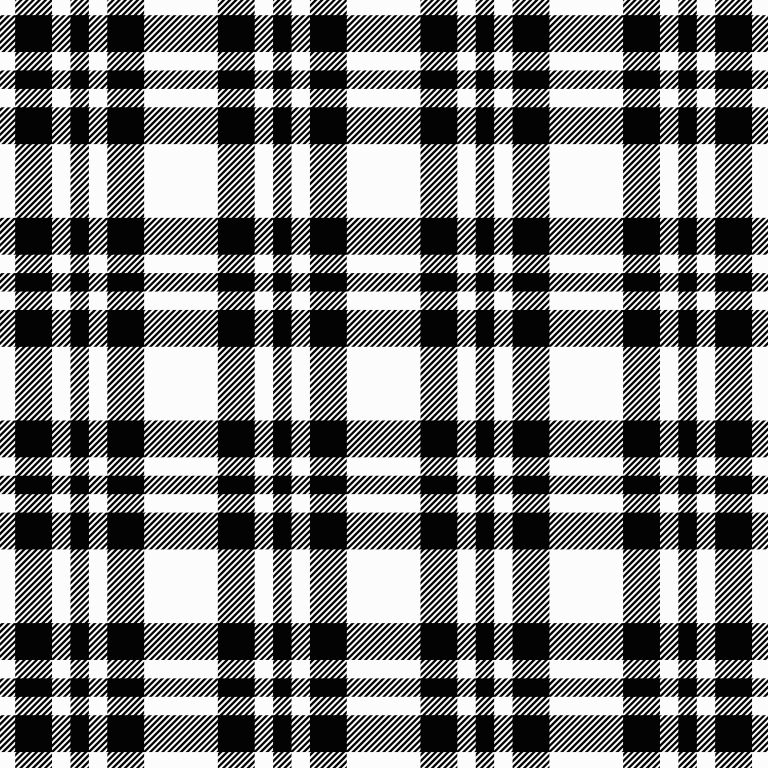
Write a Shadertoy shader that draws this pattern.

```glsl
// Black and white twill plaid: one symmetric stripe sett, 11 units long,
// runs both down and across. A fine diagonal twill decides whether the
// column threads or the row threads show on top at each point.

// Coverage of the dark stripes (2, 1 and 2 units wide) along one axis.
float darkStripe(float u, float pixel) {
    float q = abs(mod(u + 2.0, 11.0) - 5.5);
    float inside = max(0.5 - q, 1.0 - abs(q - 2.5));
    return clamp(0.5 + inside / pixel, 0.0, 1.0);
}

void mainImage(out vec4 fragColor, in vec2 fragCoord) {
    // Stripe units, measured from the upper left corner
    float unitsAcross = 11.0 * 3.79;
    float pixel = unitsAcross / iResolution.y;
    vec2 p = vec2(fragCoord.x, iResolution.y - fragCoord.y) * pixel - 0.825;

    float column = darkStripe(p.x, pixel);
    float row = darkStripe(p.y, pixel);

    // Rising twill lines, three per unit, each half of its period wide
    float line = 0.25 - abs(fract(3.0 * (p.x + p.y)) - 0.5);
    float soft = 3.0 * 1.414 * pixel;
    float bleed = 0.015; // dark threads spread slightly over light ones
    float warp = clamp(0.5 + (bleed + line) / soft, 0.0, 1.0);
    float weft = clamp(0.5 + (bleed - line) / soft, 0.0, 1.0);

    // Weave the two sets of stripes together
    float ink = min(column * warp + row * weft, 1.0);
    fragColor = vec4(vec3(mix(0.99, 0.01, ink)), 1.0);
}
```
